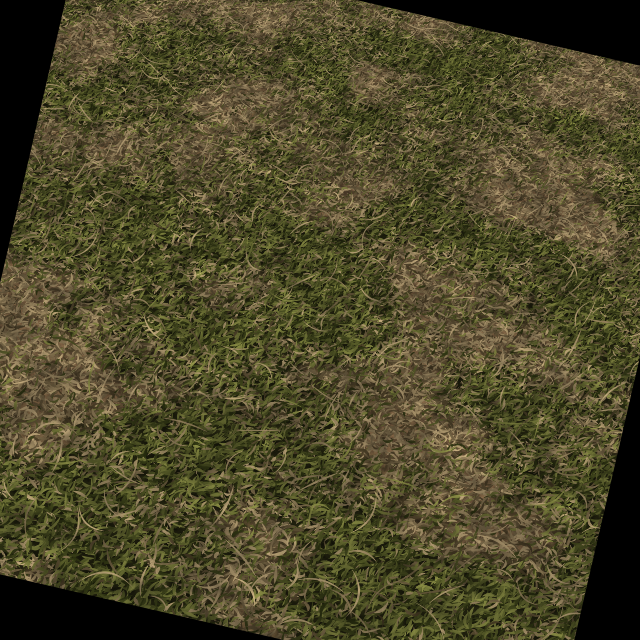
This texture is drawn by a three.js fragment shader. Its source:

```glsl
// Draws a tilted square of patchy, half-dry meadow grass receding from the viewer, on black.
varying vec2 vUv;

const float TILT = 0.2275;           // clockwise turn of the square, radians
const float EDGE = 0.001;            // softness of the square's border
const float RECESSION = 0.6;         // how much smaller the grass gets at the far side
const float BLADE_SOFT = 0.0009;     // softness of blade edges
const float CELL = 0.024;            // spacing of short blades at the near side
const float STRAW_CELL = 0.058;      // spacing of long straws
const int BLADE_LAYERS = 12;
const int STRAW_LAYERS = 3;

const vec3 BORDER = vec3(0.0);
const vec3 HOLLOW = vec3(0.105, 0.105, 0.045);
const vec3 SOIL = vec3(0.37, 0.29, 0.20);
const vec3 GREEN_DARK = vec3(0.13, 0.15, 0.045);
const vec3 GREEN_LIGHT = vec3(0.46, 0.47, 0.23);
const vec3 DRY_DARK = vec3(0.23, 0.19, 0.115);
const vec3 DRY_LIGHT = vec3(0.64, 0.56, 0.41);

vec4 hash4(vec3 p) {
  vec4 q = fract(p.xyzx * vec4(0.1031, 0.1030, 0.0973, 0.1099));
  q += dot(q, q.wzxy + 33.33);
  return fract((q.xxyz + q.yzzw) * q.zywx);
}

float noise(vec2 p) {
  vec2 i = floor(p), f = fract(p);
  f = f * f * (3.0 - 2.0 * f);
  float a = hash4(vec3(i, 7.0)).x;
  float b = hash4(vec3(i + vec2(1.0, 0.0), 7.0)).x;
  float c = hash4(vec3(i + vec2(0.0, 1.0), 7.0)).x;
  float d = hash4(vec3(i + vec2(1.0, 1.0), 7.0)).x;
  return mix(mix(a, b, f.x), mix(c, d, f.x), f.y);
}

float fbm(vec2 p) {
  float sum = 0.0, gain = 0.54;
  for (int i = 0; i < 4; i++) {
    sum += gain * noise(p);
    p = mat2(1.6, 1.2, -1.2, 1.6) * p + 17.3;
    gain *= 0.5;
  }
  return sum;
}

// Ground plane: x and y grow denser towards the far side.
float nearness(float y) { return 1.0 - RECESSION * (y + 0.5); }

vec2 toGround(vec2 p) {
  float s = nearness(p.y);
  return vec2(p.x / s, -log(s) / RECESSION);
}

vec2 fromGround(vec2 g) {
  float s = exp(-RECESSION * g.y);
  return vec2(g.x * s, (1.0 - s) / RECESSION - 0.5);
}

// Coverage of one bent, tapering blade centred on the origin.
float blade(vec2 d, float angle, float halfLength, float halfWidth, float bend) {
  vec2 dir = vec2(cos(angle), sin(angle));
  float x = dot(d, dir) / halfLength;
  float taper = max(1.0 - x * x, 0.0);
  float y = dot(d, vec2(-dir.y, dir.x)) - bend * halfLength * (x * x - 0.4);
  float body = 1.0 - smoothstep(-BLADE_SOFT, BLADE_SOFT, abs(y) - halfWidth * taper);
  return body * smoothstep(0.0, 0.3, taper);
}

// Lays one layer of scattered blades over the colour, far rows first.
vec3 scatter(vec3 color, vec2 p, float cell, float density, float straw,
             float dryness, float shade, float seed) {
  vec2 home = floor(toGround(p) / cell);
  for (int row = 1; row >= -1; row--) {
    for (int col = -1; col <= 1; col++) {
      vec2 id = home + vec2(float(col), float(row));
      vec4 place = hash4(vec3(id + 211.0, seed));
      vec4 look = hash4(vec3(id + 157.0, seed + 41.0));
      if (look.w > density) continue;
      vec2 root = fromGround((id + place.xy) * cell);
      float size = nearness(root.y);
      float dry = step(look.x, max(dryness, straw * 0.8));
      float spread = mix(2.1, 2.7, dry) * mix(0.65, 1.0, size);
      float angle = mix(0.75, 0.38, dry) + (place.z - 0.5) * spread;
      float halfLength = cell * size * mix(0.38, 0.88, place.w * place.w);
      float halfWidth = size * mix(0.0015, 0.0030, look.y) * mix(1.0, 0.72, straw);
      float cover = blade(p - root, angle, halfLength, halfWidth, (look.z - 0.5) * 1.1);
      float tone = clamp(fract(look.y * 7.0 + look.z * 3.0) + straw * 0.25, 0.0, 1.0);
      vec3 tint = mix(mix(GREEN_DARK, GREEN_LIGHT, tone), mix(DRY_DARK, DRY_LIGHT, tone), dry);
      color = mix(color, tint * shade, cover * 0.92);
    }
  }
  return color;
}

void main() {
  vec2 c = vUv - 0.5;
  vec2 right = vec2(cos(TILT), -sin(TILT));
  vec2 p = vec2(dot(c, right), dot(c, vec2(-right.y, right.x)));
  vec2 g = toGround(clamp(p, -0.51, 0.51));

  // Broad dry and green patches, small hollows, and earth between blades
  float patches = fbm(g * vec2(4.5, 8.0) + 23.0);
  float dryness = clamp(0.46 + (patches - 0.5) * 2.3 + 0.12 * p.y, 0.1, 0.92);
  float shade = 0.62 + 0.76 * fbm(g * vec2(24.0, 38.0) + 61.0);
  float crumbs = fbm(g * vec2(75.0, 110.0) + 9.0);
  vec3 color = mix(HOLLOW, SOIL, smoothstep(0.4, 0.9, dryness)) * (0.4 + 1.2 * crumbs);

  for (int i = 0; i < BLADE_LAYERS; i++) {
    float layer = float(i);
    float cell = CELL * (1.1 - 0.03 * layer);
    color = scatter(color, p, cell, 0.95, 0.0, dryness, shade, layer + 3.0);
  }
  for (int i = 0; i < STRAW_LAYERS; i++) {
    color = scatter(color, p, STRAW_CELL, 0.4, 1.0, dryness, shade, float(i) + 87.0);
  }

  float outside = smoothstep(-EDGE, EDGE, max(abs(p.x), abs(p.y)) - 0.5);
  gl_FragColor = vec4(mix(color, BORDER, outside), 1.0);
}
```
